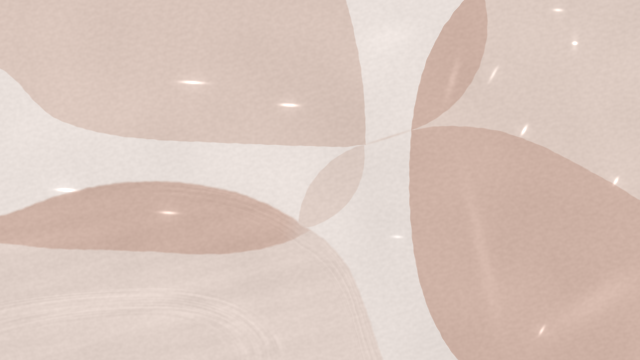
Reproduce this background procedurally as a Shadertoy shader.

```glsl
// Overlapping translucent paint shapes in blush tones on embossed paper.
// Spline, arc and polynomial edges give signed distances that mask flat washes;
// gradient noise adds paper grain, bristle streaks and cloudy pigment.

const vec3 PAPER = vec3(0.912, 0.876, 0.856);
const vec3 VEIL  = vec3(0.872, 0.810, 0.778);
const vec3 SAND  = vec3(0.864, 0.794, 0.757);
const vec3 BLUSH = vec3(0.850, 0.770, 0.730);
const vec3 CLAY  = vec3(0.806, 0.695, 0.645);
const float GRAIN = 0.022;        // paper relief strength
const float CLOUD = 0.022;        // slow pigment variation
const float BRISTLE = 0.045;      // brush streak strength
const float WOBBLE = 0.0025;      // hand-painted edge roughness
const float STEP_LEFT = 0.1389;   // knot spacing of the left edges
const float STEP_RIGHT = 0.0833;  // knot spacing of the right edge

// Edge heights at evenly spaced knots
const float[9] CANOPY = float[9](.810, .681, .632, .613, .606, .600, .595, .593, .618);
const float[9] HILL   = float[9](.403, .451, .486, .498, .488, .454, .382, .248, -.10);
const float[9] BOWL   = float[9](.324, .310, .306, .301, .294, .303, .345, .456, .676);
const float[9] SLOPE  = float[9](.637, .649, .648, .637, .611, .574, .530, .484, .437);

// Glints: centre, half length, brightness (negative length = upright and slanted)
const vec4[11] GLINTS = vec4[11](
    vec4(.535, .771, .048, .32), vec4(.803, .708, .036, .36),
    vec4(.185, .472, .040, .34), vec4(.468, .409, .034, .26),
    vec4(1.597, .880, .010, .45), vec4(1.550, .972, .020, .22),
    vec4(1.456, .638, -.022, .32), vec4(1.371, .795, -.034, .16),
    vec4(1.711, .497, -.018, .28), vec4(1.505, .082, -.022, .22),
    vec4(1.104, .342, .024, .12));

vec2 gradient(vec2 cell) {
    float a = 6.2832 * fract(sin(dot(cell, vec2(127.1, 311.7))) * 43758.5);
    return vec2(cos(a), sin(a));
}

float noise(vec2 p) {
    vec2 i = floor(p), f = p - i, u = f * f * f * (f * (f * 6.0 - 15.0) + 10.0);
    vec2 e = vec2(1, 0);
    return mix(mix(dot(gradient(i), f), dot(gradient(i + e), f - e), u.x),
               mix(dot(gradient(i + e.yx), f - e.yx), dot(gradient(i + 1.0), f - 1.0), u.x), u.y);
}

// Catmull-Rom curve through the knots
float spline(float t, float[9] k) {
    t = clamp(t, 0.0, 7.999);
    int i = int(t);
    float f = t - float(i);
    float a = k[max(i - 1, 0)], b = k[i], c = k[i + 1], d = k[min(i + 2, 8)];
    return b + 0.5 * f * (c - a + f * (2.0 * a - 5.0 * b + 4.0 * c - d + f * (3.0 * (b - c) + d - a)));
}

// Approximate signed distance, positive above the curve
float above(vec2 p, float x0, float stepX, float[9] k) {
    float t = (p.x - x0) / stepX;
    float y = spline(t, k);
    float slope = (spline(t + 0.05, k) - spline(t - 0.05, k)) / (0.1 * stepX);
    return (p.y - y) / sqrt(1.0 + slope * slope);
}

float fill(float d, float softness) { return smoothstep(-softness, softness, d); }

// Soft spindle along a segment, tapering at both ends
float streak(vec2 p, vec2 centre, vec2 dir, float halfLen, float width) {
    vec2 q = p - centre;
    float along = dot(q, dir) / halfLen, across = dot(q, vec2(-dir.y, dir.x)) / width;
    return exp(-2.5 * along * along - across * across);
}

void mainImage(out vec4 fragColor, in vec2 fragCoord) {
    vec2 p = fragCoord / iResolution.y;
    float aa = max(1.0 / iResolution.y, 0.0022);
    vec2 q = p + WOBBLE * vec2(noise(p * 45.0), noise(p * 45.0 + 31.0));
    float cloud = noise(p * 3.5) + 0.5 * noise(p * 8.0 + 7.0);

    // Signed distances, positive inside
    float canopyRight = 1.015 - 0.397 * (q.y - 0.63) * (q.y - 0.63) - q.x;
    float canopy = min(above(q, 0.0, STEP_LEFT, CANOPY), canopyRight);
    float hill = -above(q, 0.0, STEP_LEFT, HILL);
    float bowl = above(q, 0.0, STEP_LEFT, BOWL);
    float v = 2.0 * q.y - 1.0;
    float right = q.x - (1.137 + 0.076 * v * v + 0.068 * v * v * v * v + 0.009 * v * v * v);
    float slope = -above(q, 1.130, STEP_RIGHT, SLOPE);
    float petal = 0.308 - length(q - vec2(1.046, 0.931));
    vec2 leafMid = vec2(0.919, 0.481), leafAxis = vec2(0.789, -0.617);
    float leaf = min(0.2014 - length(q - leafMid + 0.1366 * leafAxis),
                     0.2407 - length(q - leafMid - 0.190 * leafAxis));

    // Paper and translucent washes
    vec3 col = PAPER - 0.016 * smoothstep(0.85, 1.05, p.x) * smoothstep(0.65, 0.5, p.y);
    col = mix(col, SAND, 0.7 * streak(p, vec2(1.081, 0.619), vec2(0.953, 0.303), 0.11, 0.0035));
    col = mix(col, mix(VEIL, BLUSH, 0.25), fill(leaf, aa));
    col = mix(col, BLUSH + 0.012 * (0.5 - p.x), fill(canopy, aa));
    col = mix(col, VEIL, fill(hill, aa * 1.6));
    col = mix(col, CLAY, fill(min(hill - 0.003, bowl), aa * 1.4) * (1.0 - 0.6 * smoothstep(0.77, 0.86, p.x)));
    col = mix(col, SAND, fill(right, aa));
    col = mix(col, CLAY, fill(min(right, max(slope, petal)), aa));

    // Bristles along the hill rim and in the lower looping stroke
    float rim = smoothstep(0.0, 0.01, hill) * smoothstep(0.09, 0.02, hill);
    col += BRISTLE * rim * smoothstep(0.1, 0.8, p.x) * noise(vec2(hill * 130.0, p.x * 4.0));
    vec2 loop = (p - vec2(0.44, 0.0)) / vec2(p.x < 0.44 ? 0.75 : 0.345, 0.195);
    float radius = length(loop);
    float band = smoothstep(0.5, 0.8, radius) * smoothstep(1.07, 0.98, radius);
    col += BRISTLE * band * (0.25 + noise(vec2(radius * 30.0, 2.0 * atan(loop.y, loop.x))));
    col += 0.025 * fill(hill, aa) * noise(vec2(p.x * 2.0, (p.y - 0.2 * p.x) * 24.0));

    // Broad sheens and small glints
    col += 0.045 * streak(p, vec2(1.65, 0.16), vec2(0.84, 0.54), 0.20, 0.035);
    col += 0.035 * streak(p, vec2(1.34, 0.30), vec2(0.22, -0.975), 0.30, 0.018);
    col += 0.060 * streak(p, vec2(1.257, 0.78), vec2(0.30, 0.954), 0.09, 0.010);
    col += 0.030 * streak(p, vec2(1.09, 0.90), vec2(0.95, 0.31), 0.12, 0.035);
    for (int i = 0; i < 11; i++) {
        vec4 g = GLINTS[i];
        vec2 dir = g.z < 0.0 ? vec2(0.5, 0.866) : vec2(0.998, -0.05);
        float len = abs(g.z);
        col += g.w * (streak(p, g.xy, dir, len, 0.0042) + 0.12 * streak(p, g.xy, dir, len * 1.3, 0.025));
    }

    // Pigment clouds and embossed grain
    vec2 weave = vec2(p.x + 0.5 * p.y, p.y - 0.35 * p.x);
    col += CLOUD * cloud + GRAIN * (noise(weave * vec2(55.0, 90.0)) + 0.5 * noise(p * 130.0));
    fragColor = vec4(clamp(col, 0.0, 1.0), 1.0);
}
```
